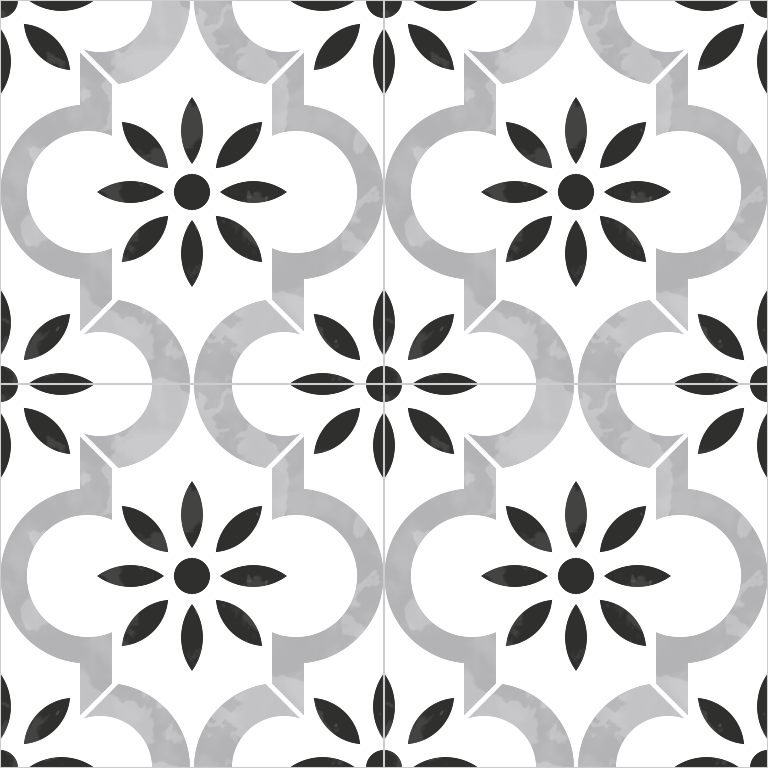
Give the GLSL for this pattern, as a Shadertoy shader.

```glsl
// Cement tiles: grey lobed quatrefoil frames around eight-petal black flowers, with pale grout.

// Lengths are in half tiles: a tile spans -1..1 on both axes.
const float REPEATS = 2.0;            // tiles across and down

const vec3 WHITE    = vec3(1.0);
const vec3 ASH      = vec3(0.705, 0.705, 0.715);
const vec3 PEARL    = vec3(0.785, 0.785, 0.795);
const vec3 CHARCOAL = vec3(0.185, 0.185, 0.178);
const vec3 SCUFF    = vec3(0.275, 0.28, 0.275);
const vec3 GROUT    = vec3(0.80);

const float GROUT_HALF  = 0.0058;
const float DISC_RADIUS = 0.094;
const vec3 AXIS_PETAL     = vec3(0.320, 0.1745, 0.057);  // centre distance, half length, half width
const vec3 DIAGONAL_PETAL = vec3(0.346, 0.1700, 0.062);

const float SIDE_CENTRE = 0.542;      // side lobe
const float SIDE_INNER  = 0.318;
const float SIDE_OUTER  = 0.456;
const float BAR_INNER   = 0.417;      // upright bar between lobes
const float BAR_OUTER   = 0.583;
const float CAP_OUTER_X = 0.453;      // arcs at the top and bottom of a tile
const float CAP_OUTER   = 0.443;
const float CAP_INNER_X = 0.479;
const float CAP_INNER   = 0.271;
const float MITRE_SHIFT = 0.161;      // slanted white gap between bar and arc
const float MITRE_HALF  = 0.0125;

const float WEAR_CELLS  = 4.0;        // coarsest noise cells per tile
const float SPECK_CELLS = 44.0;

vec2 gradientAt(vec2 cell, float period) {
    vec3 h = fract(vec3(mod(cell, period).xyx) * vec3(0.1031, 0.1030, 0.0973) + period * 0.137);
    h += dot(h, h.yzx + 33.33);
    float angle = 6.28319 * fract((h.x + h.y) * h.z);
    return vec2(cos(angle), sin(angle));
}

// Gradient noise that wraps after a whole number of cells.
float wrapNoise(vec2 p, float period) {
    p *= period;
    vec2 i = floor(p), f = p - i;
    vec2 u = f * f * f * (f * (f * 6.0 - 15.0) + 10.0);
    vec2 e = vec2(1.0, 0.0);
    float a = dot(gradientAt(i, period), f);
    float b = dot(gradientAt(i + e.xy, period), f - e.xy);
    float c = dot(gradientAt(i + e.yx, period), f - e.yx);
    float d = dot(gradientAt(i + e.xx, period), f - e.xx);
    return mix(mix(a, b, u.x), mix(c, d, u.x), u.y);
}

float wrapFbm(vec2 p, float period) {
    float sum = 0.0, gain = 1.0;
    for (int octave = 0; octave < 5; octave++) {
        sum += gain * wrapNoise(p, period);
        period *= 2.0;
        gain *= 0.52;
    }
    return sum;
}

// Pointed leaf lying along x.
float petal(vec2 p, vec3 shape) {
    float bow = (shape.y * shape.y + shape.z * shape.z) / (2.0 * shape.z);
    return length(vec2(p.x - shape.x, abs(p.y) + bow - shape.z)) - bow;
}

float flower(vec2 p) {
    p = abs(p);
    p = vec2(max(p.x, p.y), min(p.x, p.y));
    vec2 turned = vec2(p.x + p.y, p.y - p.x) * 0.70711;
    float petals = min(petal(p, AXIS_PETAL), petal(turned, DIAGONAL_PETAL));
    return min(length(p) - DISC_RADIUS, petals);
}

float quatrefoil(vec2 p) {
    p = abs(p);
    float mitre = (p.y - p.x - MITRE_SHIFT) * 0.70711;

    // Side lobe joined to its bar
    float r = length(p - vec2(SIDE_CENTRE, 0.0));
    float bar = max(p.x - BAR_OUTER, mitre + MITRE_HALF);
    float side = max(max(SIDE_INNER - r, BAR_INNER - p.x), min(r - SIDE_OUTER, bar));

    // Crescent arc cut by the tile edge
    float outer = length(p - vec2(CAP_OUTER_X, 1.0)) - CAP_OUTER;
    float inner = CAP_INNER - length(p - vec2(CAP_INNER_X, 1.0));
    float cap = max(max(outer, inner), max(MITRE_HALF - mitre, p.x - BAR_OUTER));
    return min(side, cap);
}

void mainImage(out vec4 fragColor, in vec2 fragCoord) {
    vec2 cell = fract(fragCoord / iResolution.xy * REPEATS);
    vec2 p = cell * 2.0 - 1.0;
    float aa = REPEATS / min(iResolution.x, iResolution.y);   // half a pixel

    // Cloudy wear with torn patch edges
    vec2 warp = 0.05 * vec2(wrapNoise(cell, 5.0), wrapNoise(cell, 7.0));
    float cloud = wrapFbm(cell + warp, WEAR_CELLS);
    float veil = wrapFbm(cell + 0.37 - warp, WEAR_CELLS * 2.0);
    float patches = 0.75 * smoothstep(0.06, 0.13, cloud) + 0.3 * smoothstep(-0.1, 0.5, veil);
    vec3 grey = mix(ASH, PEARL, min(patches, 1.0)) + 0.012 * veil;

    float speck = smoothstep(0.36, 0.48, wrapNoise(cell, SPECK_CELLS)) * smoothstep(0.0, 0.3, cloud);
    vec3 black = mix(CHARCOAL, SCUFF, 0.85 * smoothstep(0.12, 0.3, veil)) + 0.10 * speck;

    // Frame, flowers at the centre and corners, grout
    float blooms = min(flower(p), flower(1.0 - abs(p)));
    float joint = 1.0 - max(abs(p.x), abs(p.y)) - GROUT_HALF;
    vec3 color = mix(WHITE, grey, smoothstep(aa, -aa, quatrefoil(p)));
    color = mix(color, black, smoothstep(aa, -aa, blooms));
    color = mix(color, GROUT, smoothstep(aa, -aa, joint));
    fragColor = vec4(color, 1.0);
}
```
